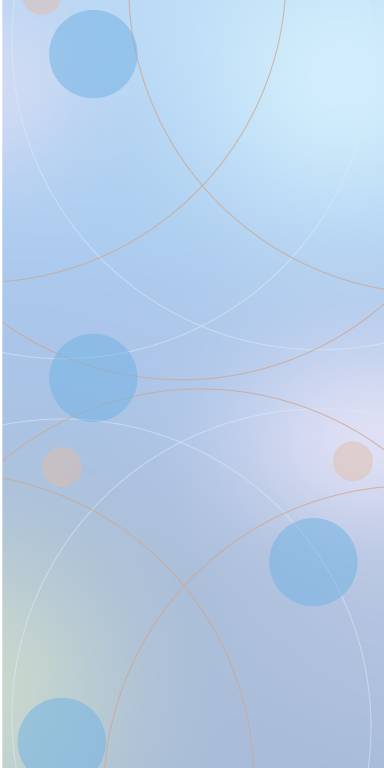
Write a WebGL 2 fragment shader that draws this background.

```glsl
#version 300 es
precision highp float;
// Soft pastel backdrop: a vertical blue gradient tinted by wide elliptical glows,
// with translucent discs and large thin rings laid over it.
// Space: x runs 0..1 across the canvas, y runs 0..2 upward.
uniform vec2 u_resolution;
out vec4 fragColor;

const vec3 SKY = vec3(0.67, 0.80, 0.94);
const vec3 MIST = vec3(0.665, 0.768, 0.91);
const vec3 DUSK = vec3(0.648, 0.73, 0.85);
const vec3 ICE = vec3(0.83, 0.94, 0.99);
const vec3 LILAC = vec3(0.88, 0.88, 0.96);
const vec3 SAGE = vec3(0.80, 0.86, 0.80);
const vec3 BLUE = vec3(0.45, 0.70, 0.89);
const vec3 PEACH = vec3(0.88, 0.74, 0.66);
const vec3 COPPER = vec3(0.80, 0.66, 0.58);
const vec3 PALE = vec3(0.85, 0.92, 0.96);

const float RING_RADIUS = 0.802;
const float RING_HALF_WIDTH = 0.0014;

const vec2 BLUE_DISCS[4] = vec2[4](
  vec2(0.243, 1.859), vec2(0.243, 1.016), vec2(0.816, 0.536), vec2(0.161, 0.068));
const vec2 PEACH_DISCS[3] = vec2[3](
  vec2(0.109, 2.013), vec2(0.161, 0.784), vec2(0.919, 0.799));
const vec2 COPPER_RINGS[6] = vec2[6](
  vec2(-0.057, 2.066), vec2(1.137, 2.037), vec2(0.473, 1.813),
  vec2(0.522, 0.185), vec2(-0.141, -0.034), vec2(1.072, -0.067));
const vec2 PALE_RINGS[4] = vec2[4](
  vec2(0.833, 1.891), vec2(0.166, 1.868), vec2(0.164, 0.107), vec2(0.833, 0.133));

// Gaussian falloff with its own spread on each axis
float glow(vec2 p, vec2 center, vec2 spread) {
  vec2 q = (p - center) / spread;
  return exp(-dot(q, q));
}

// Antialiased coverage of a signed distance
float cover(float d, float pixel) {
  return clamp(0.5 - d / pixel, 0.0, 1.0);
}

float disc(vec2 p, vec2 center, float radius, float pixel) {
  return cover(length(p - center) - radius, pixel);
}

// Thin line: coverage is the overlap of the stroke with one pixel
float ring(vec2 p, vec2 center, float radius, float halfWidth, float pixel) {
  float d = length(p - center) - radius;
  return cover(d - halfWidth, pixel) - cover(d + halfWidth, pixel);
}

vec3 backdrop(vec2 p) {
  vec3 c = mix(DUSK, MIST, smoothstep(0.45, 1.1, p.y));
  c = mix(c, SKY, smoothstep(1.0, 1.5, p.y));
  c = mix(c, ICE, 0.95 * glow(p, vec2(0.90, 1.80), vec2(0.42, 0.40)));
  c = mix(c, ICE, 0.30 * glow(p, vec2(0.45, 2.05), vec2(0.50, 0.35)));
  c = mix(c, LILAC, 0.65 * glow(p, vec2(0.0, 1.78), vec2(0.22, 0.26)));
  c = mix(c, LILAC, 0.95 * glow(p, vec2(0.97, 0.86), vec2(0.37, 0.27)));
  c = mix(c, LILAC, 0.22 * glow(p, vec2(1.05, 0.45), vec2(0.45, 0.40)));
  c = mix(c, SAGE, 0.90 * glow(p, vec2(-0.05, 0.20), vec2(0.38, 0.42)));
  return c;
}

void main() {
  vec2 p = gl_FragCoord.xy / u_resolution * vec2(1.0, 2.0);
  float pixel = 1.0 / u_resolution.x;
  vec3 color = backdrop(p);

  // Large outlines
  for (int i = 0; i < 4; i++)
    color = mix(color, PALE,
      0.55 * ring(p, PALE_RINGS[i], RING_RADIUS, RING_HALF_WIDTH, pixel));
  for (int i = 0; i < 6; i++)
    color = mix(color, COPPER,
      0.80 * ring(p, COPPER_RINGS[i], RING_RADIUS, RING_HALF_WIDTH, pixel));

  // Translucent discs
  for (int i = 0; i < 4; i++)
    color = mix(color, BLUE, 0.54 * disc(p, BLUE_DISCS[i], 0.115, pixel));
  for (int i = 0; i < 3; i++)
    color = mix(color, PEACH, 0.48 * disc(p, PEACH_DISCS[i], 0.052, pixel));

  // Narrow white margin on the left
  color = mix(color, vec3(1.0), cover(p.x - 0.006, pixel));
  fragColor = vec4(color, 1.0);
}
```
